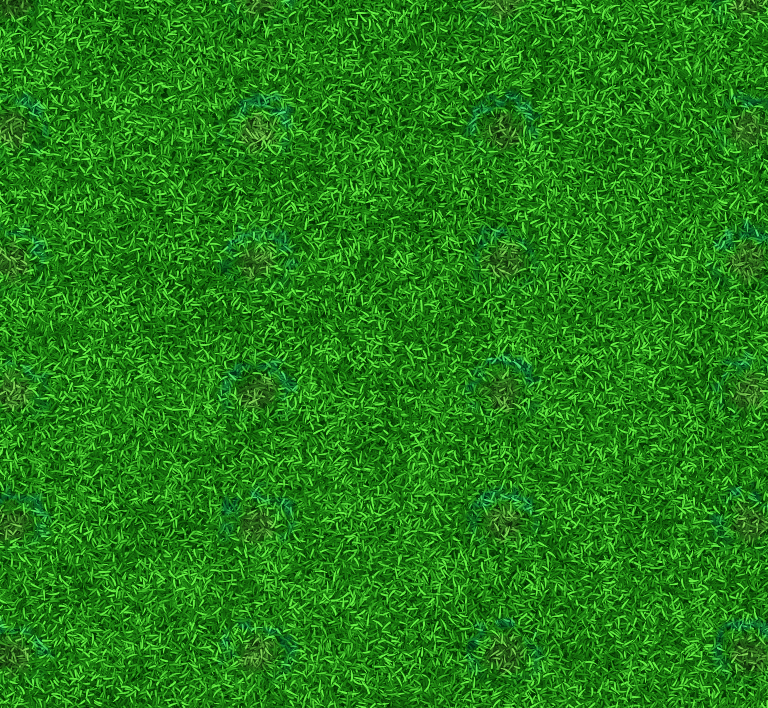
A Shadertoy shader for this texture:

```glsl
// Dense lawn of short, randomly turned grass blades with faint worn spots.

// Blade layout, in units of the canvas height
const float CELL = 0.0108;         // grid cell holding one blade per layer
const int LAYERS = 9;              // stacked layers, lowest first
const float HALF_LENGTH = 0.0084;
const float HALF_WIDTH = 0.00150;
const float BEND = 28.0;           // curvature of the blades

// Light
const float GROUND_LIGHT = 0.10;
const float LOW_LIGHT = 0.30;      // mean of the lowest layer
const float TOP_LIGHT = 0.75;      // mean of the top layer
const float LIGHT_SPREAD = 0.82;
const float SHADOW = 0.32;
const float SHADOW_SIZE = 0.0022;
const float MOTTLE = 0.12;

// Colour ramp from shade to sunlit tips
const vec3 SHADE = vec3(0.0, 0.16, 0.0);
const vec3 GRASS = vec3(0.125, 0.53, 0.07);
const vec3 SUNLIT = vec3(0.41, 0.93, 0.27);

// Worn spots: olive core inside a broken bluish rim
const vec2 SPOT_PERIOD = vec2(0.347, 0.185);
const vec2 SPOT_ORIGIN = vec2(0.017, 0.075);
const float CORE_RADIUS = 0.034;
const float RIM_RADIUS = 0.044;
const vec3 CORE_TINT = vec3(0.075, -0.07, 0.05);
const vec3 RIM_TINT = vec3(-0.05, -0.03, 0.15);

float hash(vec2 p) {
    return fract(sin(dot(p, vec2(127.1, 311.7))) * 43758.5453);
}

vec4 hash4(vec2 p) {
    vec4 s = vec4(dot(p, vec2(127.1, 311.7)), dot(p, vec2(269.5, 183.3)),
                  dot(p, vec2(113.5, 271.9)), dot(p, vec2(246.1, 124.6)));
    return fract(sin(s) * 43758.5453);
}

float noise(vec2 p) {
    vec2 i = floor(p), f = fract(p);
    f = f * f * (3.0 - 2.0 * f);
    return mix(mix(hash(i), hash(i + vec2(1, 0)), f.x),
               mix(hash(i + vec2(0, 1)), hash(i + vec2(1, 1)), f.x), f.y);
}

mat2 rotation(float a) {
    float c = cos(a), s = sin(a);
    return mat2(c, s, -s, c);
}

// Signed distance to a bent, tapering blade; along runs from root 0 to tip 1
float bladeDistance(vec2 p, float halfLength, float bend, out float along) {
    p.y += bend * (p.x * p.x - 0.3 * halfLength * halfLength);
    along = clamp(0.5 + 0.5 * p.x / halfLength, 0.0, 1.0);
    float width = HALF_WIDTH * mix(1.0, 0.25, along * along);
    return length(vec2(max(abs(p.x) - halfLength, 0.0), p.y)) - width;
}

// Lays one layer of blades over the light gathered so far
float addLayer(float light, vec2 uv, float layer, float pixel) {
    vec2 p = rotation(layer * 1.3) * uv + layer * 0.0737;
    vec2 base = floor(p / CELL);
    float depth = layer / float(LAYERS - 1);
    for (int y = -1; y <= 1; y++)
    for (int x = -1; x <= 1; x++) {
        vec2 id = base + vec2(x, y);
        vec4 r = hash4(id + layer * vec2(37.0, 17.0));
        float halfLength = HALF_LENGTH * mix(0.5, 1.0, fract(r.w * 7.0));
        float bend = BEND * (2.0 * fract(r.z * 13.0) - 1.0);
        vec2 q = rotation(6.2832 * r.z) * (p - (id + r.xy) * CELL);
        float along;
        float d = bladeDistance(q, halfLength, bend, along);
        float cover = clamp(0.5 - d / pixel, 0.0, 1.0);
        float tone = mix(LOW_LIGHT, TOP_LIGHT, depth)
                   + LIGHT_SPREAD * (r.w - 0.5) + 0.16 * (along - 0.5);
        light *= 1.0 - SHADOW * (1.0 - smoothstep(0.0, SHADOW_SIZE, d));
        light = mix(light, tone, cover);
    }
    return light;
}

vec3 grassColour(float light) {
    light = clamp(light, 0.0, 1.0);
    return light < 0.5 ? mix(SHADE, GRASS, light * 2.0)
                       : mix(GRASS, SUNLIT, light * 2.0 - 1.0);
}

vec3 spotTint(vec2 uv) {
    vec2 p = uv - SPOT_ORIGIN;
    p -= SPOT_PERIOD * round(p / SPOT_PERIOD);
    float broken = noise(uv * 110.0);
    float r = length(p) + 0.016 * (broken - 0.5);
    float core = 1.0 - smoothstep(0.4 * CORE_RADIUS, CORE_RADIUS, r);
    float rim = 1.0 - smoothstep(0.0, 0.016, abs(r - RIM_RADIUS));
    rim *= smoothstep(-0.06, 0.03, p.y) * smoothstep(0.2, 0.7, noise(uv * 75.0 + 9.0));
    return core * CORE_TINT + rim * RIM_TINT;
}

void mainImage(out vec4 fragColor, in vec2 fragCoord) {
    vec2 uv = fragCoord / iResolution.y;
    float pixel = 1.0 / iResolution.y;

    float light = GROUND_LIGHT;
    for (int i = 0; i < LAYERS; i++)
        light = addLayer(light, uv, float(i), pixel);
    light += MOTTLE * (0.6 * noise(uv * 34.0) + 0.4 * noise(uv * 13.0 + 5.0) - 0.5);

    vec3 colour = grassColour(light) + spotTint(uv) * (0.4 + light);
    fragColor = vec4(clamp(colour, 0.0, 1.0), 1.0);
}
```
